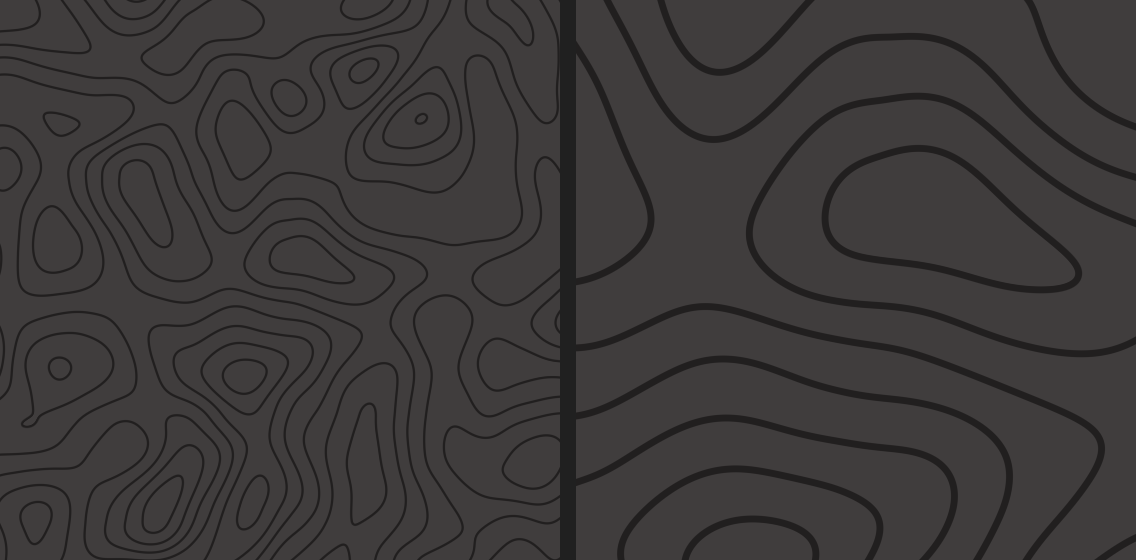
Left, the full canvas; right, a detail of the centre.
This pattern is drawn by a Shadertoy shader. Its source:

```glsl
#define GROUND vec3(0.25, 0.24, 0.24)
#define INK vec3(0.13, 0.12, 0.12)
#define HILL_FREQ 5.0      // hills and hollows across the canvas
#define LEVEL_STEP 0.165   // height between contour lines
#define LINE_WIDTH 0.0041
#define BEND_FREQ 3.0      // broad bending of the terrain
#define BEND_AMOUNT 0.08
#define KINK_FREQ 9.0      // small irregularities along the lines
#define KINK_AMOUNT 0.013
#define SEED vec2(17.3, 41.7)

float hash(vec2 p) {
    vec3 q = fract(p.xyx * 0.1031);
    q += dot(q, q.yzx + 33.33);
    return fract((q.x + q.y) * q.z);
}

// Slope of a random unit direction at one lattice corner
float cornerSlope(vec2 cell, vec2 offset) {
    float angle = 6.28318 * hash(cell);
    return dot(vec2(cos(angle), sin(angle)), offset);
}

float gradientNoise(vec2 p) {
    vec2 cell = floor(p), f = p - cell;
    vec2 fade = f * f * f * (f * (f * 6.0 - 15.0) + 10.0);
    vec2 e = vec2(1.0, 0.0);
    float low = mix(cornerSlope(cell, f), cornerSlope(cell + e.xy, f - e.xy), fade.x);
    float high = mix(cornerSlope(cell + e.yx, f - e.yx), cornerSlope(cell + e.xx, f - e.xx), fade.x);
    return mix(low, high, fade.y);
}

vec2 noisePair(vec2 p) {
    return vec2(gradientNoise(p + 71.4), gradientNoise(p + 138.9));
}

// Terrain height: smooth hills on a bent and kinked plane
float height(vec2 p) {
    vec2 bent = p + BEND_AMOUNT * noisePair(p * BEND_FREQ + SEED);
    bent += KINK_AMOUNT * noisePair(p * KINK_FREQ + SEED.yx);
    return gradientNoise(bent * HILL_FREQ + SEED);
}

void mainImage(out vec4 fragColor, in vec2 fragCoord) {
    vec2 p = fragCoord / iResolution.y;
    float pixel = 1.0 / iResolution.y;

    // Terrain slope by central differences
    vec2 e = vec2(0.001, 0.0);
    vec2 slope = vec2(height(p + e.xy) - height(p - e.xy),
                      height(p + e.yx) - height(p - e.yx)) / (2.0 * e.x);

    // Distance to the nearest contour, in canvas units
    float level = height(p) / LEVEL_STEP;
    float toContour = abs(fract(level) - 0.5) * LEVEL_STEP;
    float dist = toContour / max(length(slope), 0.01);

    // Even line width with soft edges
    float edge = 0.7 * pixel;
    float ink = 1.0 - smoothstep(-edge, edge, dist - 0.5 * LINE_WIDTH);
    fragColor = vec4(mix(GROUND, INK, ink), 1.0);
}
```
